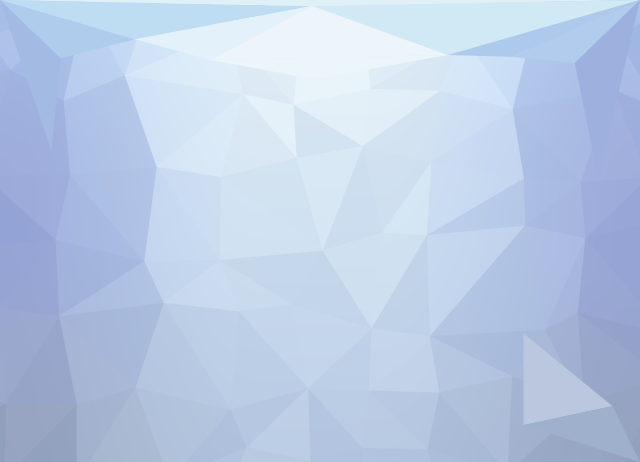
Reproduce this background procedurally as a WebGL 2 fragment shader.

```glsl
#version 300 es
precision highp float;
// Pale blue low-poly backdrop: a jittered grid is split into triangles, each
// toned from a smooth light field that is white at the top centre and violet
// at the sides. A fan of larger facets then frames the upper edge.
uniform vec2 u_resolution;
out vec4 fragColor;

const float ASPECT = 1.384;

float hash(vec2 p) {
  return fract(sin(dot(p, vec2(127.1, 311.7))) * 43758.55);
}

float cross2(vec2 a, vec2 b) {
  return a.x * b.y - a.y * b.x;
}

// Signed distance to the line through a and b
float lineDistance(vec2 p, vec2 a, vec2 b) {
  return cross2(b - a, p - a) / max(length(b - a), 1e-4);
}

// Antialiased coverage of a triangle with either winding
float triangle(vec2 p, vec2 a, vec2 b, vec2 c) {
  float winding = sign(cross2(b - a, c - a));
  float inside = min(winding * lineDistance(p, a, b),
                 min(winding * lineDistance(p, b, c),
                     winding * lineDistance(p, c, a)));
  return clamp(inside * u_resolution.y + 0.5, 0.0, 1.0);
}

// Smooth colour of the backdrop before faceting
vec3 lightField(vec2 p) {
  float y = clamp(p.y, 0.0, 1.0);
  float side = abs(p.x / ASPECT - 0.5) * 2.0;
  float centre = 1.0 - smoothstep(0.18, 1.0, side);
  vec3 middle = mix(vec3(0.71, 0.78, 0.88), vec3(0.81, 0.88, 0.945), min(y * 2.0, 1.0));
  middle = mix(middle, vec3(0.93, 0.965, 0.98), max(y * 2.0 - 1.0, 0.0));
  vec3 border = mix(vec3(0.575, 0.63, 0.735), vec3(0.60, 0.655, 0.845), min(y / 0.45, 1.0));
  border = mix(border, vec3(0.66, 0.75, 0.91), smoothstep(0.6, 1.0, y));
  vec3 sky = vec3(0.0, 0.09, 0.11) * centre * (1.0 - centre) * y;
  return mix(border, middle, centre) + sky;
}

// Grid corner pushed off its place
vec2 corner(vec2 id) {
  vec2 jitter = vec2(hash(id + 3.7), hash(id + 19.3)) - 0.5;
  return (id + 0.66 * jitter) / 6.2;
}

// Colour and weight of one mesh triangle
vec4 meshFacet(vec2 p, vec2 a, vec2 b, vec2 c) {
  vec2 middle = (a + b + c) / 3.0;
  vec3 tone = mix(lightField(middle), lightField(p), 0.3);
  tone += (hash(floor(middle * 500.0)) - 0.5) * vec3(0.055, 0.05, 0.03);
  return vec4(tone, 1.0) * triangle(p, a, b, c);
}

vec3 mesh(vec2 p) {
  vec4 sum = vec4(lightField(p), 1.0) * 0.001;
  vec2 cell = floor(p * 6.2);
  for (int j = -1; j <= 1; j++) {
    for (int i = -1; i <= 1; i++) {
      vec2 id = cell + vec2(i, j);
      vec2 a = corner(id);
      vec2 b = corner(id + vec2(1, 0));
      vec2 c = corner(id + vec2(1, 1));
      vec2 d = corner(id + vec2(0, 1));
      // Split each cell along its shorter diagonal
      if (distance(a, c) < distance(b, d)) {
        sum += meshFacet(p, a, b, c) + meshFacet(p, a, c, d);
      } else {
        sum += meshFacet(p, a, b, d) + meshFacet(p, b, c, d);
      }
    }
  }
  return sum.rgb / sum.a;
}

// Lays one large facet, with corners as fractions of the canvas
void layFacet(inout vec3 color, vec2 p, vec2 a, vec2 b, vec2 c, vec3 tone) {
  vec2 unit = vec2(ASPECT, 1.0);
  color = mix(color, tone, triangle(p, a * unit, b * unit, c * unit));
}

void main() {
  vec2 p = gl_FragCoord.xy / u_resolution * vec2(ASPECT, 1.0);
  vec3 color = mesh(p);

  // Corners shared by the upper fan
  vec2 topLeft = vec2(0, 1), topRight = vec2(1, 1);
  vec2 apex = vec2(0.488, 0.987), dip = vec2(0.49, 0.829);
  vec2 leftFar = vec2(0.095, 0.874), left = vec2(0.211, 0.915), leftNear = vec2(0.33, 0.87);
  vec2 right = vec2(0.70, 0.881), rightMid = vec2(0.80, 0.877), rightFar = vec2(0.898, 0.864);

  // Upper fan, from the left side to the right
  layFacet(color, p, topLeft, leftFar, vec2(0.08, 0.675), vec3(0.64, 0.73, 0.89));
  layFacet(color, p, topLeft, left, leftFar, vec3(0.69, 0.80, 0.93));
  layFacet(color, p, topLeft, apex, left, vec3(0.75, 0.865, 0.95));
  layFacet(color, p, topLeft, topRight, apex, vec3(0.88, 0.94, 0.97));
  layFacet(color, p, left, apex, leftNear, vec3(0.89, 0.95, 0.98));
  layFacet(color, p, leftNear, right, dip, vec3(0.925, 0.96, 0.98));
  layFacet(color, p, leftNear, apex, right, vec3(0.93, 0.96, 0.98));
  layFacet(color, p, apex, topRight, right, vec3(0.82, 0.91, 0.96));
  layFacet(color, p, right, topRight, rightMid, vec3(0.68, 0.79, 0.92));
  layFacet(color, p, rightMid, topRight, rightFar, vec3(0.70, 0.80, 0.93));
  layFacet(color, p, rightFar, topRight, vec2(0.935, 0.612), vec3(0.62, 0.69, 0.87));

  // Light and dark pair in the lower right
  layFacet(color, p, vec2(0.818, 0.278), vec2(0.957, 0.121), vec2(0.818, 0.08), vec3(0.73, 0.78, 0.87));
  layFacet(color, p, vec2(0.818, 0.08), vec2(0.957, 0.121), vec2(1, 0), vec3(0.62, 0.69, 0.80));
  fragColor = vec4(color, 1.0);
}
```
